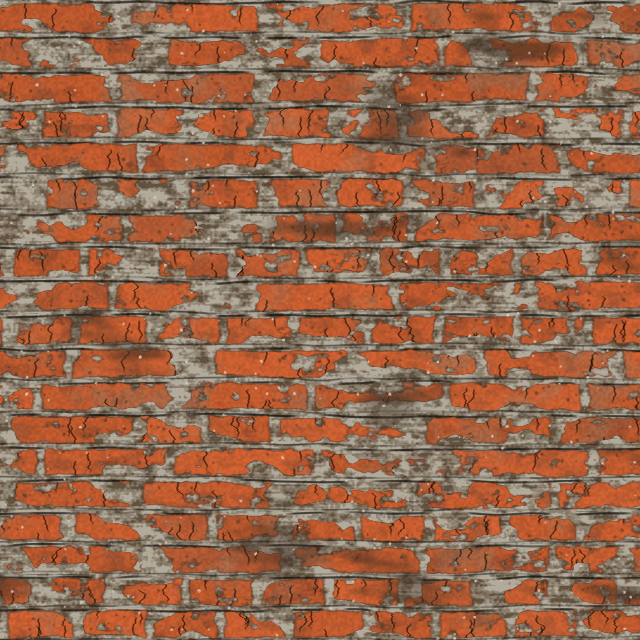
Give the GLSL for this texture, as a Shadertoy shader.

```glsl
#define ROWS 19.0
#define STRETCHER 0.2165
#define HEADER 0.1135
#define JITTER 0.09
#define BED_HALF 0.0052
#define HEAD_HALF 0.0058
#define SMEAR 0.036
#define CRACK_WIDTH 0.0009
#define SPLIT_CHANCE 0.12

const vec3 BRICK = vec3(0.79, 0.37, 0.19);
const vec3 BRICK_DARK = vec3(0.63, 0.32, 0.19);
const vec3 BRICK_DUST = vec3(0.62, 0.44, 0.33);
const vec3 MORTAR_LIGHT = vec3(0.70, 0.67, 0.61);
const vec3 MORTAR = vec3(0.55, 0.50, 0.43);
const vec3 MORTAR_DARK = vec3(0.38, 0.32, 0.25);
const vec3 SOOT = vec3(0.24, 0.18, 0.13);

// First joint of each course from the top; negative means headers
const float COURSE[19] = float[19](
    0.202, 0.048, 0.185, -0.065, 0.228, -0.065, 0.204, -0.018, 0.178, -0.122,
    0.107, 0.052, 0.002, 0.058, 0.003, -0.108, 0.005, -0.060, -0.117);

float hash(vec2 p) {
    vec3 q = fract(p.xyx * vec3(0.1031, 0.1030, 0.0973));
    q += dot(q, q.yzx + 33.33);
    return fract((q.x + q.y) * q.z);
}

float noise(vec2 p) {
    vec2 i = floor(p), f = fract(p);
    f = f * f * (3.0 - 2.0 * f);
    return mix(mix(hash(i), hash(i + vec2(1, 0)), f.x),
               mix(hash(i + vec2(0, 1)), hash(i + vec2(1, 1)), f.x), f.y);
}

float fbm(vec2 p) {
    float sum = 0.0, amp = 0.533;
    for (int k = 0; k < 4; k++) {
        sum += amp * noise(p);
        p = mat2(1.6, 1.2, -1.2, 1.6) * p + 17.3;
        amp *= 0.5;
    }
    return sum;
}

// Round specks scattered on a jittered grid
float specks(vec2 p, float scale, float density, float px) {
    vec2 cell = floor(p * scale);
    vec2 centre = 0.3 + 0.4 * vec2(hash(cell + 3.1), hash(cell + 8.7));
    float r = 0.08 + 0.2 * hash(cell + 5.3);
    float d = length(fract(p * scale) - centre) - r * (0.6 + 0.8 * noise(p * scale * 4.0));
    return step(hash(cell), density) * (1.0 - smoothstep(-px * scale, px * scale, d));
}

float joint(float i, float row) {
    return i + JITTER * (hash(vec2(i + 40.0, row)) - 0.5);
}

// Left end, right end and id of the brick at x
vec3 findBrick(float x, float row) {
    float code = COURSE[int(row)];
    float pitch = code < 0.0 ? HEADER : STRETCHER;
    float u = (x - abs(code)) / pitch, i = floor(u);
    if (u < joint(i, row)) i -= 1.0;
    else if (u > joint(i + 1.0, row)) i += 1.0;
    vec2 ends = vec2(joint(i, row), joint(i + 1.0, row));
    if (code > 0.0 && hash(vec2(i + 71.0, row)) < SPLIT_CHANCE) {
        float mid = 0.5 * (ends.x + ends.y);
        if (u < mid) ends.y = mid;
        else { ends.x = mid; i += 0.5; }
    }
    return vec3(abs(code) + ends * pitch, i + 40.0);
}

void mainImage(out vec4 fragColor, in vec2 fragCoord) {
    vec2 p = fragCoord / iResolution.xy;
    float px = 1.0 / iResolution.y;

    // Courses, slightly uneven in height and level
    float t = 1.0 - p.y + 0.005 * (noise(p * vec2(6.0, 12.0)) - 0.5);
    float v = (t - 0.016 * sin(3.14159 * t)) * ROWS;
    float row = clamp(floor(v), 0.0, ROWS - 1.0), f = v - row;
    vec3 b = findBrick(p.x, row);
    vec2 id = vec2(b.z * 2.0, row);
    float tone = hash(id + 11.0), wear = hash(id + 23.0);

    // Brick outline, eaten by smeared mortar
    float endGap = min(p.x - b.x, b.y - p.x) - HEAD_HALF;
    float bedGap = (0.5 - abs(f - 0.5)) / ROWS - BED_HALF;
    float patches = smoothstep(0.45, 0.78, fbm(p * vec2(17.0, 26.0) + id));
    float ragged = 0.007 * (fbm(p * 75.0) - 0.45) + SMEAR * patches * (0.25 + 0.75 * wear);
    float depth = min(min(endGap * 0.65, bedGap), 0.017) - ragged;
    depth = min(depth, (0.73 - fbm(p * vec2(38.0, 50.0) + 31.0)) * 0.03);
    float brickMask = smoothstep(-px, px, depth);

    float grain = noise(p * 270.0) - 0.5, blotch = fbm(p * vec2(28.0, 40.0) + 90.0);

    // Brick face: tone, dust, pits and cracks
    vec3 brick = mix(BRICK, BRICK_DARK, 0.8 * smoothstep(0.72, 0.98, tone));
    brick = mix(brick, BRICK_DARK, 0.75 * smoothstep(0.5, 0.75, blotch));
    brick = mix(brick, BRICK_DUST, 0.6 * smoothstep(0.55, 0.8, fbm(p * 16.0 + 50.0)));
    brick *= 0.98 + 0.16 * grain + 0.12 * (tone - 0.5);
    brick = mix(brick, SOOT, 0.5 * specks(p, 95.0, 0.08, px));
    for (float k = 0.0; k < 3.0; k++) {
        float seed = hash(id + k * 7.3), start = hash(id + k * 3.7 + 2.0) - 0.35;
        float bend = 0.022 * (fbm(vec2(f * 4.0 + seed * 50.0, seed * 90.0)) - 0.5);
        float d = abs(p.x - mix(b.x, b.y, 0.12 + 0.76 * seed) - bend);
        float span = smoothstep(start, start + 0.1, f) * (1.0 - smoothstep(start + 0.5, start + 0.75, f));
        brick *= 1.0 - 0.6 * span * (1.0 - smoothstep(0.0, CRACK_WIDTH + px, d));
    }
    brick *= 1.0 - 0.3 * (1.0 - smoothstep(0.0, 0.0025, depth));

    // Mortar: trowelled strands and dark seams
    float strands = noise(vec2(p.x * 14.0, v * 17.0)) - 0.5;
    float level = fbm(p * vec2(60.0, 100.0)) + 0.3 * strands + 0.3 * grain;
    vec3 mortar = mix(MORTAR_DARK, MORTAR, smoothstep(0.2, 0.45, level));
    mortar = mix(mortar, MORTAR_LIGHT, smoothstep(0.46, 0.68, level));
    float seam = (f < 0.5 ? f : f - 1.0) / ROWS;
    float wander = 0.004 * (noise(vec2(p.x * 18.0, row)) - 0.5);
    float lower = 1.0 - smoothstep(0.0004, 0.0014 + px, abs(seam - 0.0035 - wander));
    float upper = 1.0 - smoothstep(0.0002, 0.001 + px, abs(seam + 0.0032 - wander));
    float broken = smoothstep(0.25, 0.6, noise(p * vec2(25.0, 19.0)));
    mortar *= 1.0 - 0.65 * lower * broken - 0.45 * upper * (1.0 - 0.6 * broken);
    mortar *= 1.0 - 0.35 * smoothstep(-0.003, 0.0, depth) * noise(p * 40.0);

    // Soot and lime flecks over everything
    vec3 color = mix(mortar, brick, brickMask);
    color = mix(color, SOOT, 0.6 * smoothstep(0.66, 0.84, fbm(p * vec2(5.0, 14.0) + 63.0)));
    color = mix(color, vec3(0.88, 0.84, 0.78), 0.8 * specks(p + 0.37, 120.0, 0.018, px));
    fragColor = vec4(color, 1.0);
}
```
